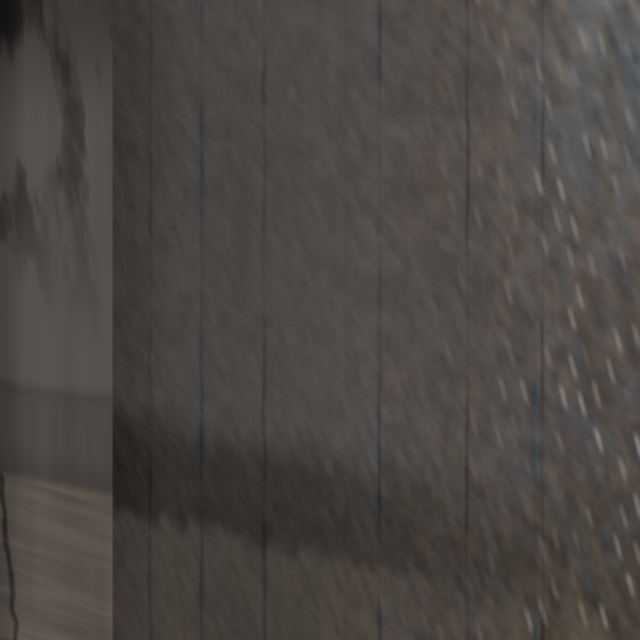
This texture is drawn by a Shadertoy shader. Its source:

```glsl
// A dim, ribbed wall seen at a slant: a smooth stained strip on the left, then
// panels whose slanted grain widens to the right and breaks into bright dashes.
// Built from stretched value noise, jittered dash cells and vertical seams.

#define STRIP_EDGE 0.176
#define GRAIN_SLANT 0.36
#define GRAIN_CONTRAST 0.036
#define DASH_GAIN 0.22
#define SEAM_DEPTH 0.055
#define WARM_GREY vec3(1.04, 0.975, 0.93)
#define WARM_BROWN vec3(1.06, 0.965, 0.86)
#define SEAM_BLUE vec3(-0.022, -0.004, 0.016)

float hash(vec2 p) {
    vec3 q = fract(vec3(p.xyx) * 0.1031);
    q += dot(q, q.yzx + 33.33);
    return fract((q.x + q.y) * q.z);
}

float noise(vec2 p) {
    vec2 i = floor(p), f = fract(p);
    f = f * f * (3.0 - 2.0 * f);
    return mix(mix(hash(i), hash(i + vec2(1, 0)), f.x),
               mix(hash(i + vec2(0, 1)), hash(i + vec2(1, 1)), f.x), f.y);
}

float fbm(vec2 p) {
    float sum = 0.0, gain = 0.5;
    for (int i = 0; i < 4; i++) {
        sum += gain * noise(p);
        p = p * 2.03 + 17.1;
        gain *= 0.5;
    }
    return sum / 0.9375;
}

// Slim, tapered dashes in staggered slanted columns, about 0..1
float dashes(vec2 uv) {
    vec2 p = vec2((uv.x + GRAIN_SLANT * uv.y) * 34.0, uv.y * 17.0);
    float column = floor(p.x);
    p.y += hash(vec2(column, 3.0)) * 5.0;
    vec2 cell = floor(p), f = fract(p) - 0.5;
    float pick = hash(cell + 41.0);
    f.x += (hash(cell) - 0.5) * 0.35 - f.y * 0.22;
    float body = smoothstep(0.24, 0.02, abs(f.x)) * smoothstep(0.48, 0.12, abs(f.y));
    return body * smoothstep(0.3, 1.0, pick);
}

// Smooth strip with vertical smears above and tilted strokes below
vec3 stainedStrip(vec2 uv) {
    float smear = fbm(vec2(uv.x * 24.0 + uv.y * 3.0, uv.y * 6.0));
    float light = 0.325 - 0.085 * smoothstep(0.78, 1.0, uv.y);
    light -= 0.11 * smoothstep(0.48, 0.72, smear) * smoothstep(0.42, 0.75, uv.y);
    light += 0.045 * (fbm(vec2(uv.x * 45.0, uv.y * 3.0 + 8.0)) - 0.5);
    light -= 0.06 * smoothstep(0.045, 0.0, uv.x);

    float ledge = uv.y - 0.405 + 0.15 * uv.x + 0.008 * noise(uv * 35.0);
    float sill = uv.y - 0.265 + 0.20 * uv.x;
    light -= 0.04 * smoothstep(0.012, -0.012, ledge);
    light -= 0.025 * exp(-pow(ledge / 0.012, 2.0));
    light -= 0.03 * smoothstep(0.06, 0.0, sill);
    float below = smoothstep(0.006, -0.012, sill);
    float strokes = fbm(vec2(uv.x * 9.0, (uv.y + 0.3 * uv.x) * 75.0));
    light += below * (0.07 + 0.09 * (strokes - 0.5));

    float crack = uv.x - 0.026 + 0.10 * uv.y + 0.006 * (noise(uv * 40.0) - 0.5);
    light -= 0.12 * below * smoothstep(0.007, 0.0, abs(crack));
    return light * mix(WARM_GREY, WARM_BROWN, 0.6 * below);
}

// Broad light and shadow over the panels
float panelLight(vec2 uv, float shadow) {
    float light = 0.215 + 0.058 * smoothstep(0.17, 0.30, uv.x);
    light += 0.030 * smoothstep(0.28, 0.60, uv.x);
    light += 0.055 * smoothstep(0.62, 1.0, uv.x) * smoothstep(0.35, 0.95, uv.y);
    light -= 0.030 * smoothstep(0.34, 0.08, uv.y) * smoothstep(0.2, 0.35, uv.x);
    light += 0.018 * (fbm(uv * vec2(7.0, 4.0)) - 0.5);
    return light - 0.075 * shadow;
}

vec3 panels(vec2 uv) {
    // Sloping shadow: soft above, crisper below, fading to the right
    float dx = uv.x - STRIP_EDGE;
    float ragged = 0.03 * (noise(uv * vec2(70.0, 22.0)) - 0.5);
    float shadow = smoothstep(0.035, -0.055, uv.y - 0.36 + 0.20 * dx + ragged)
                 * smoothstep(-0.018, 0.022, uv.y - 0.205 + 0.24 * dx + ragged);
    shadow *= 1.0 - 0.75 * smoothstep(0.45, 0.85, uv.x);
    float light = panelLight(uv, shadow);

    // Slanted grain, coarser and stronger to the right
    float s = uv.x + GRAIN_SLANT * uv.y;
    float across = 150.0 * s - 42.0 * s * s;
    float grain = noise(vec2(across, uv.y * 34.0)) - 0.5;
    grain += 0.5 * (noise(vec2(across * 1.9, uv.y * 75.0) + 9.0) - 0.5);
    float near = smoothstep(0.4, 1.0, uv.x);
    light += GRAIN_CONTRAST * (0.85 + 1.3 * near) * grain;
    light += 0.014 * (noise(uv * 260.0) - 0.5);

    // Bright dashes and vertical glare towards the right edge
    float patches = smoothstep(0.25, 0.7, noise(uv * vec2(9.0, 5.0) + 4.0));
    float glint = dashes(uv) * smoothstep(0.58, 0.98, uv.x) * (0.35 + 0.65 * patches);
    float glare = smoothstep(0.72, 1.0, uv.x) * smoothstep(0.55, 1.0, uv.y);
    light += DASH_GAIN * glint;
    light += 0.13 * glare * (noise(vec2(s * 75.0, uv.y * 16.0)) - 0.4);

    float brown = smoothstep(0.42, 0.12, uv.y + 0.15 * dx);
    vec3 color = light * mix(WARM_GREY, WARM_BROWN, 0.75 * brown);
    float tint = noise(vec2(s * 60.0, uv.y * 20.0) + 31.0) - 0.5;
    color += near * tint * vec3(0.035, 0.0, -0.035);
    color += glare * vec3(-0.02, 0.005, 0.02);

    // Vertical seams: thin broken dark lines, some with a bluish haze
    float seams[8] = float[8](0.235, 0.315, 0.413, 0.540, 0.593, 0.730, 0.835, 0.848);
    for (int i = 0; i < 8; i++) {
        float id = float(i);
        float wobble = 0.003 * (noise(vec2(id * 7.0, uv.y * 14.0)) - 0.5);
        float d = abs(uv.x - seams[i] + wobble);
        float broken = smoothstep(0.2, 0.75, noise(vec2(id * 5.0 + 2.0, uv.y * 9.0)));
        float depth = SEAM_DEPTH * (0.4 + 0.8 * seams[i]) * (i == 3 || i == 6 ? 0.25 : 1.0);
        color -= depth * (0.3 + 0.7 * broken) * smoothstep(0.0055, 0.0005, d);
        float blue = (i == 1 || i == 4 || i == 6) ? 1.0 : 0.15;
        color += SEAM_BLUE * blue * broken * smoothstep(0.014, 0.0, d);
    }
    return color;
}

void mainImage(out vec4 fragColor, in vec2 fragCoord) {
    vec2 uv = fragCoord / iResolution.xy;
    float side = smoothstep(-0.002, 0.002, uv.x - STRIP_EDGE);
    vec3 color = mix(stainedStrip(uv), panels(uv), side);
    fragColor = vec4(clamp(color, 0.0, 1.0), 1.0);
}
```
